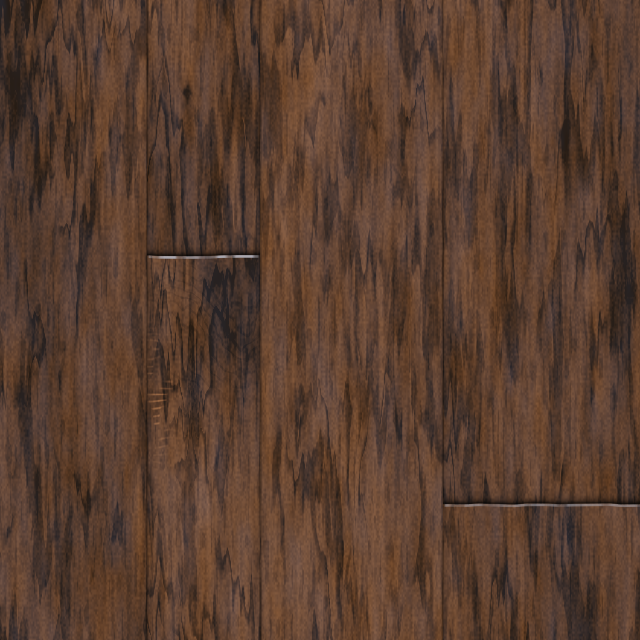
Give the GLSL for this texture, as a three.js fragment shader.

```glsl
#define EDGE_A 0.230
#define EDGE_B 0.407
#define EDGE_C 0.692
#define END_NARROW 0.600
#define END_WIDE 0.212
#define RINGS 8.0
#define JAG 0.085
#define STREAK_DEPTH 0.46
#define DARK_STAIN vec3(0.195, 0.152, 0.135)
#define MID_WOOD vec3(0.368, 0.254, 0.192)
#define LIGHT_WOOD vec3(0.535, 0.370, 0.260)
#define WORN_EDGE vec3(0.66, 0.65, 0.68)

varying vec2 vUv;

float hash(vec2 p) {
  vec3 q = fract(vec3(p.xyx) * 0.1031);
  q += dot(q, q.yzx + 33.33);
  return fract((q.x + q.y) * q.z);
}

float noise(vec2 p) {
  vec2 cell = floor(p);
  vec2 f = fract(p);
  f = f * f * (3.0 - 2.0 * f);
  float low = mix(hash(cell), hash(cell + vec2(1.0, 0.0)), f.x);
  float high = mix(hash(cell + vec2(0.0, 1.0)), hash(cell + 1.0), f.x);
  return mix(low, high, f.y);
}

float fbm(vec2 p) {
  float sum = 0.0;
  float gain = 0.533;
  for (int i = 0; i < 4; i++) {
    sum += gain * noise(p);
    p = p * 2.03 + 17.3;
    gain *= 0.5;
  }
  return sum;
}

// Soft elliptical spot
float spot(vec2 p, vec2 centre, vec2 radius) {
  vec2 d = (p - centre) / radius;
  return exp(-dot(d, d));
}

// Growth rings with ragged ends, plus scattered dark flecks
float grainFigure(vec2 p, vec2 seed, float straightness) {
  vec2 q = p + vec2(0.016 * (fbm(p * vec2(10.0, 6.0) + seed) - 0.5), 0.0);
  float teeth = noise(vec2(p.x * 105.0, p.y * 7.0) + seed) - 0.5;
  teeth += 0.6 * (noise(vec2(p.x * 240.0, p.y * 16.0) + seed) - 0.5);
  q.y += JAG * teeth;
  float height = fbm(q * vec2(9.5, mix(2.6, 1.3, straightness)) + seed);
  float ring = fract(height * RINGS + q.x * 3.0);
  float streak = smoothstep(0.52, 0.84, ring) * (1.0 - smoothstep(0.91, 1.0, ring));
  streak *= smoothstep(0.42, 0.60, fbm(q * vec2(16.0, 5.0) + seed + 7.0));
  float fleck = smoothstep(0.60, 0.68, fbm(q * vec2(38.0, 6.5) + seed + 31.0));
  return max(streak, 0.72 * fleck);
}

// Fine vertical fibres, dark pores and speckle
float fibres(vec2 p, vec2 seed) {
  float coarse = noise(p * vec2(105.0, 5.0) + seed) - 0.5;
  float fine = noise(p * vec2(250.0, 13.0) + seed) - 0.5;
  float speckle = noise(p * vec2(420.0, 260.0)) - 0.5;
  float pore = smoothstep(0.70, 0.82, noise(p * vec2(240.0, 24.0) + seed + 5.0));
  return 0.19 * coarse + 0.27 * fine + 0.26 * speckle - 0.19 * pore;
}

void main() {
  vec2 p = vUv;

  // Boards: four columns, two of them split by an end joint
  float column = step(EDGE_A, p.x) + step(EDGE_B, p.x) + step(EDGE_C, p.x);
  float narrow = step(0.5, column) - step(1.5, column);
  float middle = step(1.5, column) - step(2.5, column);
  float wide = step(2.5, column);
  float endDist = p.y - mix(END_NARROW, END_WIDE, wide);
  endDist += 0.002 * (noise(vec2(p.x * 40.0, column)) - 0.5);
  float jointed = narrow + wide;
  float lower = jointed * step(endDist, 0.0);
  vec2 seed = vec2(column * 13.7 + 3.0, column * 5.3 + lower * 21.0);

  // Wood tone
  float figure = grainFigure(p, seed, max(wide, 0.4 * middle));
  float tone = 0.605 + 0.09 * middle - 0.06 * wide - 0.02 * narrow * lower;
  tone += 0.62 * (fbm(p * vec2(9.0, 2.6) + seed + 50.0) - 0.5);
  tone += fibres(p, seed);
  tone -= STREAK_DEPTH * figure;
  tone -= 0.20 * (1.0 - smoothstep(0.0, 0.16, p.x));
  tone -= 0.12 * smoothstep(0.85, 1.0, p.x);

  // Stained patch with slanting wisps and pale chatter marks
  float patchMask = narrow * lower * spot(p, vec2(0.335, 0.48), vec2(0.10, 0.13));
  float slant = p.y + 0.75 * p.x + 0.16 * fbm(p * vec2(14.0, 10.0));
  float wisp = smoothstep(0.45, 1.0, sin(slant * 230.0));
  tone -= patchMask * (0.30 + 0.16 * wisp);
  float tick = smoothstep(0.25, 0.5, abs(fract(p.y * 85.0 + noise(p * 30.0)) - 0.5));
  float scraped = spot(p, vec2(0.248, 0.39), vec2(0.018, 0.085));
  scraped *= smoothstep(0.40, 0.65, noise(p * vec2(90.0, 40.0)));
  tone += narrow * lower * scraped * (0.75 * tick - 0.2);

  // Small knot
  vec2 knotWarp = p + 0.012 * (vec2(noise(p * 90.0), noise(p * 90.0 + 9.0)) - 0.5);
  tone -= narrow * 0.8 * spot(knotWarp, vec2(0.293, 0.855), vec2(0.006, 0.017));

  // Colour ramp with a drift between warm and grey brown
  tone = clamp(tone, -0.12, 1.15);
  vec3 color = mix(DARK_STAIN, MID_WOOD, min(tone * 2.0, 1.0));
  color = mix(color, LIGHT_WOOD, max(tone * 2.0 - 1.0, 0.0));
  float drift = fbm(p * vec2(45.0, 12.0) + seed + 80.0) - 0.5;
  color += drift * vec3(0.0, 0.06, 0.15);

  // Long seams, faint and broken
  float seam = min(abs(p.x - EDGE_A), min(abs(p.x - EDGE_B), abs(p.x - EDGE_C)));
  float seamWear = 0.25 + 0.75 * noise(vec2(column, p.y * 26.0));
  color *= 1.0 - 0.42 * seamWear * (1.0 - smoothstep(0.0004, 0.0030, seam));
  color *= 1.0 - 0.12 * exp(-seam / 0.007);

  // End joints: shadow above a worn bright edge
  float shadow = smoothstep(-0.001, 0.002, endDist) * exp(-max(endDist - 0.002, 0.0) / 0.005);
  color *= 1.0 - 0.72 * jointed * shadow;
  float rim = 1.0 - smoothstep(0.0010, 0.0030, abs(endDist + 0.0015));
  float wear = smoothstep(0.15, 0.6, noise(vec2(p.x * 75.0, 4.0)));
  rim *= jointed * mix(0.35 + 0.65 * wear, 0.25 + 0.3 * wear, wide);
  rim *= smoothstep(0.001, 0.005, seam);
  color = mix(color, WORN_EDGE, rim);

  gl_FragColor = vec4(color, 1.0);
}
```
